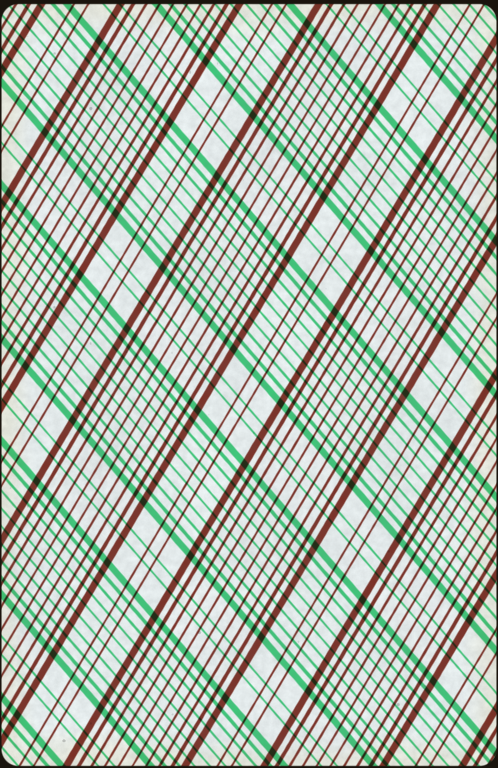
This pattern is drawn by a Shadertoy shader. Its source:

```glsl
// Diagonal tartan on a worn paper card: red and green line families cross at
// an angle. Each family is a mirrored, repeated set of lines, and the inks
// multiply so crossings go dark. Lengths are in units of the canvas height.

const vec3 PAPER = vec3(0.888, 0.915, 0.918);
const vec3 AGED_PAPER = vec3(0.88, 0.88, 0.82);
const vec3 RED_INK = vec3(0.53, 0.215, 0.175);
const vec3 GREEN_INK = vec3(0.28, 0.82, 0.51);
const vec3 BACKDROP = vec3(0.10, 0.08, 0.05);

const int HALF_BAND_LINES = 5;      // lines from a band edge to its middle
const float THIN = 0.0025;          // width of the finest lines
const float THICK_EXTRA = 0.0064;   // added to the outermost line of a band
const float WIDTH_FALLOFF = 0.36;   // extra width kept per line going inward

vec2 hashGradient(vec2 cell) {
    vec3 q = fract(vec3(cell.xyx) * vec3(0.1031, 0.1030, 0.0973));
    q += dot(q, q.yzx + 33.33);
    float angle = 6.2832 * fract((q.x + q.y) * q.z);
    return vec2(cos(angle), sin(angle));
}

float gradientNoise(vec2 p) {
    vec2 i = floor(p), f = fract(p);
    vec2 s = f * f * f * (f * (f * 6.0 - 15.0) + 10.0);
    float a = dot(hashGradient(i), f);
    float b = dot(hashGradient(i + vec2(1, 0)), f - vec2(1, 0));
    float c = dot(hashGradient(i + vec2(0, 1)), f - vec2(0, 1));
    float d = dot(hashGradient(i + vec2(1, 1)), f - vec2(1, 1));
    return mix(mix(a, b, s.x), mix(c, d, s.x), s.y);
}

float fractalNoise(vec2 p) {
    float sum = 0.0, amplitude = 0.6;
    for (int i = 0; i < 4; i++) {
        sum += amplitude * gradientNoise(p);
        p = p * 2.03 + 17.1;
        amplitude *= 0.55;
    }
    return sum;
}

float roundedBox(vec2 p, vec2 halfSize, float radius) {
    vec2 q = abs(p) - halfSize + radius;
    return length(max(q, 0.0)) + min(max(q.x, q.y), 0.0) - radius;
}

float lineCoverage(float dist, float width, float soft) {
    return 1.0 - smoothstep(-soft, soft, abs(dist) - 0.5 * width);
}

// One family: a fine pair in each open gap, then a band of lines that
// taper from the thick edges to the fine middle.
float stripes(float across, float period, float weight, float wobble, float soft) {
    float fold = abs(across - period * round(across / period));
    float ink = lineCoverage(fold - 0.036 * period, weight * THIN + wobble, soft);
    float extra = THICK_EXTRA;
    for (int i = 0; i < HALF_BAND_LINES; i++) {
        float n = float(i);
        float center = period * (0.2 + 0.0625 * n * (1.0 + 0.015 * n));
        float width = weight * (THIN + extra) + wobble;
        ink = max(ink, lineCoverage(fold - center, width, soft));
        extra *= WIDTH_FALLOFF;
    }
    return ink;
}

void mainImage(out vec4 fragColor, in vec2 fragCoord) {
    vec2 p = (fragCoord - 0.5 * iResolution.xy) / iResolution.y;
    float aspect = iResolution.x / iResolution.y;
    float pixel = 1.0 / iResolution.y;
    float soft = max(0.7 * pixel, 0.0013);

    // Paper, mottled and yellowed toward the edge
    vec2 cardHalf = vec2(0.5 * aspect - 0.002, 0.496);
    float card = roundedBox(p + vec2(0.0, 0.0013), cardHalf, 0.022);
    float grain = fractalNoise(p * 90.0);
    float blotch = fractalNoise(p * 8.0);
    float aging = smoothstep(-0.045, 0.0, card + 0.03 * blotch);
    vec3 color = mix(PAPER, AGED_PAPER, 0.7 * aging);
    color *= 1.0 + 0.08 * grain + 0.05 * blotch;

    // Printed inks, with slightly uneven line edges
    float wobble = 0.0007 * gradientNoise(p * 110.0);
    float red = stripes(dot(p, vec2(0.861, -0.509)) - 0.0039, 0.222, 1.0, wobble, soft);
    float green = stripes(dot(p, vec2(-0.754, -0.656)) - 0.029, 0.2187, 0.95, -wobble, soft);
    float density = 0.98 + 0.06 * grain + 0.05 * blotch;
    color *= mix(vec3(1.0), RED_INK, red * density);
    color *= mix(vec3(1.0), GREEN_INK, green * density);

    // Sparse dirt specks
    float speck = smoothstep(0.55, 0.68, gradientNoise(p * 85.0 + 41.0));
    color *= 1.0 - 0.2 * speck;

    // Rounded card on a dark backdrop
    color = mix(color, BACKDROP, smoothstep(-soft, soft, card));
    fragColor = vec4(clamp(color, 0.0, 1.0), 1.0);
}
```
